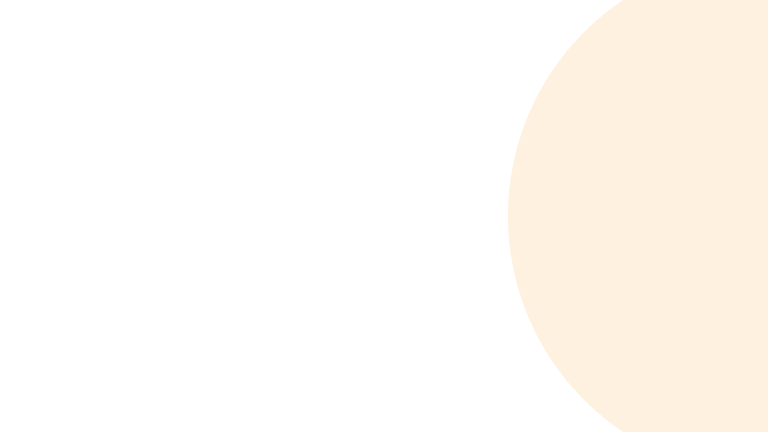
Reproduce this background procedurally as a Shadertoy shader.

```glsl
// A large cream disc, centred on the right edge, over a plain white ground.

const vec3 WHITE = vec3(1.0);
const vec3 CREAM = vec3(1.0, 0.945, 0.875);

const vec2 DISC_ANCHOR = vec2(1.0, 0.5);  // fraction of the canvas
const float DISC_RADIUS = 0.602;          // in canvas heights

float discDistance(vec2 point, vec2 center, float radius) {
    return length(point - center) - radius;
}

void mainImage(out vec4 fragColor, in vec2 fragCoord) {
    // Canvas units: height is 1, width is the aspect ratio
    vec2 canvas = vec2(iResolution.x / iResolution.y, 1.0);
    vec2 point = fragCoord / iResolution.y;
    float pixel = 1.0 / iResolution.y;

    // Disc with an edge smoothed over one pixel
    float dist = discDistance(point, DISC_ANCHOR * canvas, DISC_RADIUS);
    float coverage = clamp(0.5 - dist / pixel, 0.0, 1.0);

    fragColor = vec4(mix(WHITE, CREAM, coverage), 1.0);
}
```
